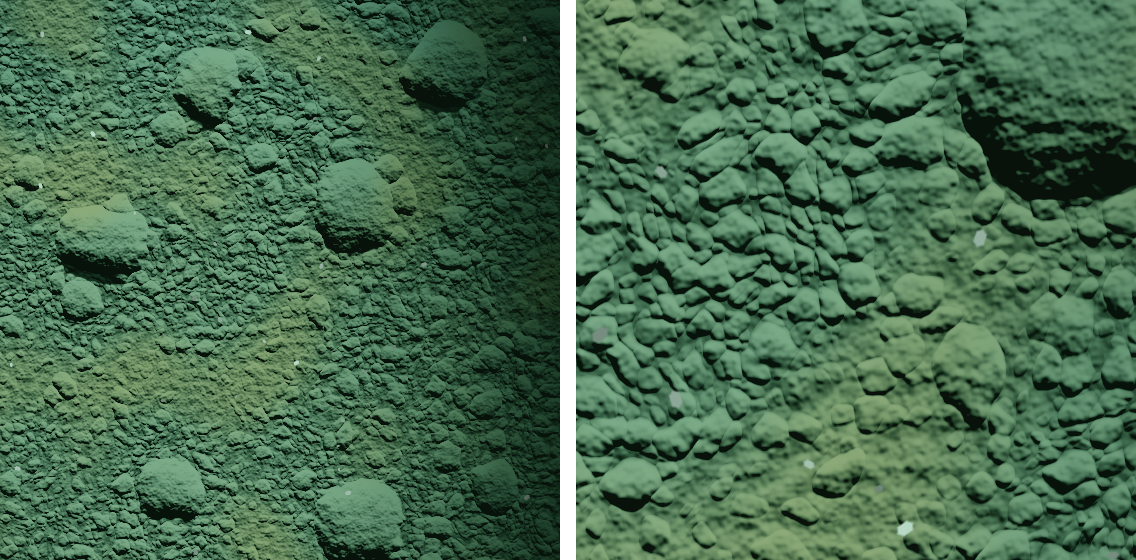
Left: the whole. Right: its middle third, enlarged.
A WebGL 1 fragment shader for this texture:

```glsl
precision highp float;
// Dry crumbly soil seen from above: five sizes of blocky clods form one height
// field, roughened by gradient noise, lit from the top with cast shadows.
// A green tone ramp, a dark right side and pale chips finish it.
uniform vec2 u_resolution;

const vec2 TO_LIGHT = vec2(0.22, 0.975);

vec2 hash2(vec2 p) {
  vec3 q = fract(p.xyx * vec3(0.1031, 0.1030, 0.0973));
  q += dot(q, q.yzx + 33.33);
  return fract((q.xx + q.yz) * q.zy);
}

float corner(vec2 cell, vec2 f, vec2 o) {
  return dot(hash2(cell + o) * 2.0 - 1.0, f - o);
}

float gradientNoise(vec2 p) {
  vec2 i = floor(p), f = fract(p);
  vec2 u = f * f * f * (f * (f * 6.0 - 15.0) + 10.0);
  return mix(mix(corner(i, f, vec2(0, 0)), corner(i, f, vec2(1, 0)), u.x),
             mix(corner(i, f, vec2(0, 1)), corner(i, f, vec2(1, 1)), u.x), u.y);
}

mat2 turn(float a) {
  return mat2(cos(a), sin(a), -sin(a), cos(a));
}

// Tallest clod at p, on a jittered grid of "count" cells across the canvas.
float clods(vec2 p, float count, float density, vec2 size) {
  vec2 g = p * count, home = floor(g);
  float tallest = 0.0;
  for (int y = -1; y <= 1; y++) {
    for (int x = -1; x <= 1; x++) {
      vec2 id = home + vec2(x, y);
      vec2 place = hash2(id + count * 3.7), form = hash2(id + count * 5.3 + 71.0);
      vec2 trait = hash2(id + count * 2.1 + 139.0);
      float radius = mix(size.x, size.y, form.x);
      vec2 q = turn(form.y * 6.28) * (g - id - 0.2 - 0.6 * place) / radius;
      q.x *= mix(0.85, 1.3, trait.y);
      float d = mix(length(q), sqrt(length(q * q)), 0.6);
      float present = step(trait.x, density + 0.25 * id.x / count);
      tallest = max(tallest, present * radius * (1.0 - d * d * d));
    }
  }
  return 0.6 * tallest / count;
}

// Irregular outlines come from bending the plane.
vec2 bend(vec2 p) {
  vec2 coarse = vec2(gradientNoise(p * 13.0), gradientNoise(p * 13.0 + 37.0));
  vec2 fine = vec2(gradientNoise(p * 55.0 + 11.0), gradientNoise(p * 55.0 + 83.0));
  return p + 0.022 * coarse + 0.006 * fine;
}

float stones(vec2 q) {
  return max(clods(q, 4.2, 0.34, vec2(0.17, 0.36)),
             clods(q, 12.0, 0.16, vec2(0.2, 0.42)));
}

float soilLevel(vec2 p) {
  return 0.002 + 0.009 * gradientNoise(p * 5.0 + 19.0);
}

float heightAt(vec2 p) {
  vec2 q = bend(p);
  float h = max(stones(q), clods(q, 25.0, 0.4, vec2(0.2, 0.5)));
  h = max(h, clods(q, 48.0, 0.7, vec2(0.25, 0.6)));
  h = max(h, clods(q, 95.0, 0.9, vec2(0.3, 0.65)));
  h = max(h, soilLevel(p));
  return h + 0.0045 * gradientNoise(p * 55.0) + 0.0022 * gradientNoise(p * 130.0)
           + 0.0012 * gradientNoise(p * 240.0);
}

float castShadow(vec2 p, float h) {
  float blocked = 0.0;
  for (int i = 1; i <= 6; i++) {
    float reach = 0.0065 * float(i);
    blocked = max(blocked, stones(bend(p + TO_LIGHT * reach)) - h - reach * 0.85);
  }
  return smoothstep(0.0, 0.006, blocked);
}

// Small pale angular flecks; x is coverage, y is brightness.
vec2 chips(vec2 p) {
  vec2 id = floor(p * 22.0);
  vec2 place = hash2(id + 211.0), trait = hash2(id + 307.0);
  vec2 q = turn(trait.y * 6.28) * (fract(p * 22.0) - 0.25 - 0.5 * place);
  float d = max(abs(q.x) * 0.7 + abs(q.y) * 0.5, abs(q.y) * 1.2);
  float cover = 1.0 - smoothstep(-0.02, 0.02, d - mix(0.04, 0.1, place.x));
  return vec2(cover * step(trait.x, 0.08), mix(0.6, 1.0, place.y));
}

void main() {
  vec2 p = gl_FragCoord.xy / u_resolution;
  float h = heightAt(p);

  // Slope toward the light gives the shading; low crevices stay dim.
  float slope = (h - heightAt(p + TO_LIGHT * 0.002)) / 0.002;
  float lit = max(0.0, (0.54 + 0.8 * slope) / sqrt(1.0 + slope * slope));
  lit *= mix(0.45, 1.0, smoothstep(-0.001, 0.006, h));
  lit *= 1.0 - 0.93 * castShadow(p, h);

  // The light falls off to the right and toward the corners.
  float falloff = mix(1.6, 0.2, smoothstep(0.42, 1.05, p.x + 0.08 * (p.y - 0.5)));
  falloff *= 1.0 - 0.4 * smoothstep(0.4, 0.8, length(p - vec2(0.38, 0.45)));
  float tone = 1.25 * (1.0 - exp(-1.1 * lit * falloff));

  vec3 color = mix(vec3(0.03, 0.07, 0.04), vec3(0.50, 0.66, 0.50),
                   pow(vec3(tone), vec3(1.0, 0.75, 0.85)));
  float warmth = smoothstep(0.001, 0.005, soilLevel(p)) - 0.4 - 0.4 * smoothstep(0.6, 1.0, p.y);
  color *= 1.0 + warmth * vec3(0.14, 0.0, -0.12);

  vec2 chip = chips(p);
  color = mix(color, vec3(0.74, 0.88, 0.80) * chip.y * mix(0.5, 1.0, falloff / 1.6), chip.x);
  gl_FragColor = vec4(color, 1.0);
}
```
